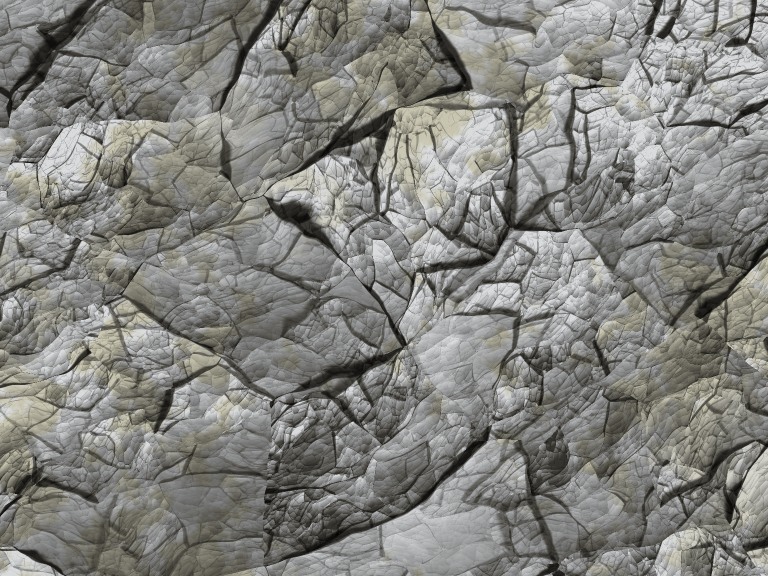
Write a WebGL 2 fragment shader that draws this texture.

```glsl
#version 300 es
precision highp float;
// A weathered grey rock face: cracked blocks split into ever smaller facets.
// Each scale is a layer of cellular noise whose cells are tilted, bulging planes lit
// from above; layered sines bend the joints and spread pale dust and olive lichen.

uniform vec2 u_resolution;
out vec4 fragColor;

const int   LAYERS        = 6;
const float BLOCK_SCALE   = 3.3;    // blocks per canvas height
const float LAYER_STEP    = 2.03;   // scale ratio from layer to layer
const float RELIEF        = 0.102;  // light contrast of the blocks
const float RELIEF_FADE   = 0.925;  // contrast ratio from layer to layer
const float BULGE         = 0.9;    // roundness of every cell
const float RIM           = 0.5;    // extra light and shade along the edges
const float CRACK_WIDTH   = 0.026;  // in cell units
const float CRACK_DEPTH   = 0.74;
const float STRATA_ANGLE  = 0.55;   // mean direction of the bedding
const float BASE_TONE     = 0.585;
const vec2  STRETCH       = vec2(0.76, 1.2);
const vec2  LIGHT         = vec2(-0.35, 0.94);
const vec3  COOL_GREY     = vec3(0.995, 1.0, 1.005);
const vec3  WARM_SHADOW   = vec3(1.03, 1.0, 0.91);
const vec3  LICHEN        = vec3(1.0, 0.98, 0.855);

struct Facet {
    vec2 slope;    // sideways part of the surface normal
    vec2 outward;  // direction across the nearest joint
    float gap;     // distance to the nearest joint
    float joint;   // random value shared by both sides of the joint
    vec3 seed;     // random values of the cell
};

vec3 hash3(vec2 p) {
    vec3 q = fract(vec3(p.xyx) * vec3(0.1031, 0.1030, 0.0973));
    q += dot(q, q.yxz + 33.33);
    return fract((q.xxy + q.yzz) * q.zyx);
}

mat2 rotation(float a) {
    float c = cos(a), s = sin(a);
    return mat2(c, -s, s, c);
}

// Layered sines, roughly -1 to 1
float layeredSines(vec2 p) {
    float sum = 0.0, amp = 0.55;
    for (int i = 0; i < 5; i++) {
        sum += amp * sin(p.x + 1.6 * sin(p.y + float(i)));
        p = mat2(1.55, 1.22, -1.22, 1.55) * p + 3.7;
        amp *= 0.54;
    }
    return sum;
}

// Cellular noise with weighted cells, each one a tilted dome
Facet facetAt(vec2 p, float salt) {
    vec2 base = floor(p);
    vec2 near = vec2(0.0), next = vec2(0.0), nearId = base, nextId = base;
    float d1 = 9.0, d2 = 9.0;
    for (int y = -1; y <= 1; y++)
    for (int x = -1; x <= 1; x++) {
        vec2 id = base + vec2(x, y);
        vec3 h = hash3(id + salt);
        vec2 toPoint = p - id - 0.5 - 0.82 * (h.xy - 0.5);
        float d = dot(toPoint, toPoint) - 0.09 * h.z;
        if (d < d1) {
            d2 = d1; next = near; nextId = nearId;
            d1 = d; near = toPoint; nearId = id;
        } else if (d < d2) {
            d2 = d; next = toPoint; nextId = id;
        }
    }
    Facet f;
    float apart = max(length(near - next), 0.1);
    f.seed = hash3(nearId + salt + 57.3);
    f.slope = 2.0 * f.seed.xy - 1.0 + BULGE * near;
    f.outward = (near - next) / apart;
    f.gap = (d2 - d1) / (2.0 * apart);
    f.joint = hash3(nearId + nextId + salt + 11.7).x;
    return f;
}

vec3 rockColor(vec2 p) {
    // Bent joints
    vec2 bent = p + 0.036 * vec2(layeredSines(p * 5.0), layeredSines(p.yx * 5.0 + 17.0));
    float rubble = smoothstep(-0.5, 0.6, layeredSines(p * 3.1 + 41.0));
    float wear = layeredSines(p * 17.0 + 5.0);

    // Blocks, then facets that break and turn with the piece they lie on
    float tone = BASE_TONE, open = 1.0, scale = BLOCK_SCALE, relief = RELIEF;
    float rough = 1.0, angle = STRATA_ANGLE;
    vec2 shift = vec2(0.0);
    for (int i = 0; i < LAYERS; i++) {
        float level = float(i);
        mat2 bedding = rotation(angle);
        Facet f = facetAt(bedding * (bent + shift) * STRETCH * scale + 20.0 + 7.0 * level,
                          31.0 * level);
        float lit = dot(f.slope * bedding, LIGHT);
        float facing = dot(f.outward * bedding, LIGHT);
        tone += relief * rough * (lit + RIM * facing * exp(-10.0 * f.gap));

        // Joints gape below overhangs and close on top of ledges
        float overhang = smoothstep(0.4, -0.7, facing);
        float width = CRACK_WIDTH * max(1.0 + 1.3 * wear, 0.1) * mix(0.4, 1.7, overhang)
                    * (1.0 + 0.3 * level);
        float crack = 1.0 - smoothstep(0.45 * width, width, f.gap);
        float strength = smoothstep(0.3, 0.7, f.joint) * min(rough, 1.2);
        open *= 1.0 - min(CRACK_DEPTH * crack * strength / (1.0 + 0.13 * level * level), 0.85);

        if (i == 0) {
            tone += 0.08 * (f.seed.z - 0.5);
            rough = mix(0.75, 1.2, rubble);
        }
        if (i < 3) {
            shift += f.seed.xy * 3.0;
            angle += 1.0 * (f.seed.z - 0.5);
            rough *= mix(0.6, 1.4, f.seed.z);
        }
        scale *= LAYER_STEP;
        relief *= RELIEF_FADE;
    }

    // Pale dust and olive lichen
    float dust = smoothstep(0.25, 0.85, layeredSines(p * 3.6 + 8.0));
    tone = mix(tone, 0.67 + 0.7 * (tone - BASE_TONE), 0.55 * dust);
    float growth = layeredSines(p * 5.0 + 63.0) + 0.7 * layeredSines(p * 37.0);
    float lichen = smoothstep(0.05, 0.6, growth) * (1.0 - 0.6 * dust);
    tone = clamp(tone, 0.2, 0.86) * open * (1.0 - 0.09 * lichen);
    vec3 tint = mix(WARM_SHADOW, COOL_GREY, smoothstep(0.25, 0.5, tone));
    return tone * mix(tint, LICHEN, 0.85 * lichen);
}

void main() {
    // Four samples per pixel smooth the edges
    vec3 color = vec3(0.0);
    for (int i = 0; i < 4; i++) {
        vec2 offset = 0.5 * vec2(i & 1, i >> 1) - 0.25;
        color += rockColor((gl_FragCoord.xy + offset) / u_resolution.y);
    }
    fragColor = vec4(color / 4.0, 1.0);
}
```
